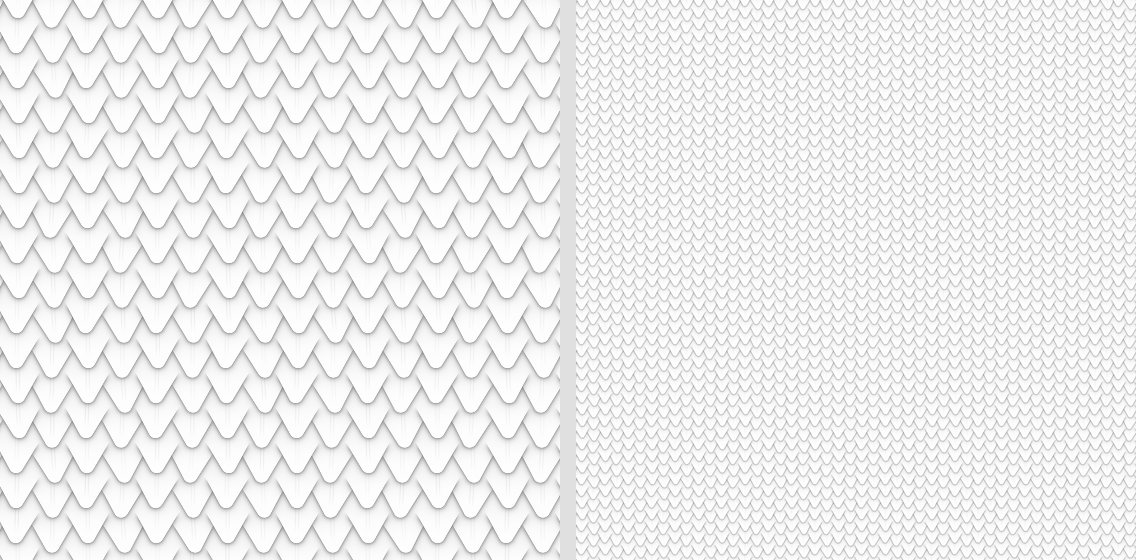
Left: one tile. Right: repeated 3 by 3.
Write a WebGL 1 fragment shader that draws this pattern.

```glsl
precision highp float;

uniform vec2 u_resolution;

// Lengths are in cells: one column wide, one row high
const float CELLS = 16.0;          // columns and rows, even so parity wraps
const float EVEN_TIP = 0.479;      // tip height within its row
const float ODD_TIP = 0.208;
const float HALF_ANGLE = 0.52;     // of the pointed end, in radians
const float TIP_RADIUS = 0.21;
const float MAX_TILT = 0.085;
const float PIVOT_HEIGHT = 1.15;   // scales swing about this point
const float BODY_TONE = 0.995;
const float EDGE_DARKNESS = 0.37;
const float EDGE_FALLOFF = 0.054;
const float SOFT_DARKNESS = 0.025;
const float SOFT_FALLOFF = 0.2;
const float FADE_START = 0.62;     // edges dissolve between these heights
const float FADE_END = 0.92;
const float RIDGE_OFFSET = 0.045;
const float RIDGE_WIDTH = 0.02;
const float RIDGE_DARKNESS = 0.045;

float hash(vec2 p) {
    vec3 q = fract(p.xyx * 0.1031);
    q += dot(q, q.yzx + 33.33);
    return fract((q.x + q.y) * q.z);
}

// Wedge with a rounded end; the lowest point is the origin
float scaleDistance(vec2 p) {
    vec2 q = vec2(abs(p.x), p.y - TIP_RADIUS);
    vec2 side = vec2(sin(HALF_ANGLE), cos(HALF_ANGLE));
    float wedge = dot(q, side) < 0.0 ? length(q) : dot(q, vec2(side.y, -side.x));
    return wedge - TIP_RADIUS;
}

// Nearly flat surface with a faint double line along its middle
float bodyTone(vec2 p, float strength) {
    float offset = (abs(p.x) - RIDGE_OFFSET) / RIDGE_WIDTH;
    float ridge = exp(-offset * offset) * smoothstep(0.2, 0.65, p.y);
    float rootShade = 0.015 * smoothstep(0.45, 1.1, p.y);
    return BODY_TONE - rootShade - RIDGE_DARKNESS * strength * ridge;
}

// Lay the nearest scale of one parity over the tone below it
float layScale(float tone, vec2 p, float row, float parity, float pixel) {
    float column = 2.0 * floor((p.x - 0.5 - parity) * 0.5 + 0.5) + parity;
    vec2 id = mod(vec2(column, row), CELLS);
    vec2 local = p - vec2(column + 0.5, row + mix(EVEN_TIP, ODD_TIP, parity));

    float tilt = MAX_TILT * (2.0 * hash(id + 3.7) - 1.0) * mix(0.6, 1.0, parity);
    local.x += tilt * (PIVOT_HEIGHT - local.y);

    float d = scaleDistance(local);
    float outside = max(d, 0.0);
    float shadow = EDGE_DARKNESS * exp(-outside / EDGE_FALLOFF)
                 + SOFT_DARKNESS * exp(-outside / SOFT_FALLOFF);
    shadow *= 1.0 - smoothstep(FADE_START, FADE_END, local.y);

    float cover = 1.0 - smoothstep(-0.5 * pixel, 0.5 * pixel, d);
    float ridgeStrength = mix(0.5, 1.2, hash(id + 11.3));
    return mix(tone * (1.0 - shadow), bodyTone(local, ridgeStrength), cover);
}

void main() {
    vec2 p = gl_FragCoord.xy / u_resolution * CELLS;
    float pixel = CELLS / min(u_resolution.x, u_resolution.y);

    // Lower tips lie behind higher ones, so build from the bottom up
    float tone = BODY_TONE;
    for (int j = -2; j <= 1; j++) {
        float row = floor(p.y) + float(j);
        tone = layScale(tone, p, row, 1.0, pixel);
        tone = layScale(tone, p, row, 0.0, pixel);
    }
    gl_FragColor = vec4(vec3(tone), 1.0);
}
```
